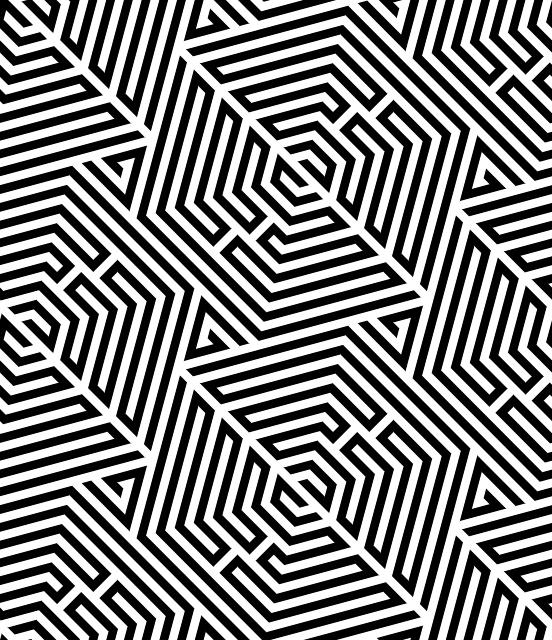
Write a WebGL 1 fragment shader that draws this pattern.

```glsl
precision highp float;
// Black and white maze stripes folded into twisted hexagons, with small spiral triangles between them.

uniform vec2 u_resolution;

// Unit of length: one black plus one white stripe. Each hexagon has an apothem of 9.
const float SPACING = 18.635; // distance between hexagon centres, 18 / cos(15 degrees)
const float ROOT3 = 1.7320508;

// All ink fields are signed distances, positive inside black.

float hexagonInk(vec2 v) {
  // Half-turn symmetry about the centre
  float along = dot(v, vec2(0.70711, -0.70711));
  float across = dot(v, vec2(0.70711));
  if (across < 0.0) {
    along = -along;
    across = -across;
  }
  float ring = max(across, 0.5 * across + 0.5 * ROOT3 * abs(along));
  float ink = 0.25 - abs(fract(ring) - 0.5);

  // Pairs of stripes join beside the diagonal; the innermost pair stays open at one end
  float join = min(0.25 - abs(across - 0.5), 0.75 - abs(mod(ring, 2.0) - 1.0));
  join = min(join, min(8.0 - ring, max(ring - 2.0, along)));
  ink = max(ink, join);

  // Two staggered gaps, each with black caps on both sides
  for (int i = 0; i < 2; i++) {
    float k = float(i);
    float side = abs(along - 0.45 + k);
    float depth = abs(ring - 6.0 + 2.0 * k);
    ink = max(ink, 0.75 - max(side, depth));
    ink = min(ink, max(side - 0.25, depth - 1.0));
  }

  // White diagonal and outer border
  return min(ink, min(across - 0.25, 8.75 - ring));
}

float triangleInk(vec2 v) {
  // Inward distance from each edge
  float slant = 1.3923 - dot(v, vec2(0.70711));
  float base = 1.3923 - dot(v, vec2(0.25882, -0.96593));
  float left = 1.3923 - dot(v, vec2(-0.96593, 0.25882));
  float inset = min(slant, min(base, left));

  float ink = 0.25 - abs(inset - 0.5);
  // Slot through the base, then the inner arm of the spiral
  ink = min(ink, max(abs(slant - 1.0) - 0.25, base - 1.0));
  float arm = min(0.25 - abs(slant - 1.5), min(left - 1.25, base - 0.25));
  return max(ink, arm);
}

void main() {
  // One rectangular cell across and two down, each holding two hexagons
  vec2 cell = vec2(ROOT3, 1.0) * SPACING;
  vec2 uv = gl_FragCoord.xy / u_resolution - vec2(0.5497, 0.7292);
  vec2 p = (fract(uv * vec2(1.0, 2.0) + 0.5) - 0.5) * cell;
  vec2 corner = vec2(-0.5 / ROOT3, -0.5) * SPACING;

  float ink = -1.0;
  for (int i = -1; i <= 1; i++) {
    for (int j = -1; j <= 1; j++) {
      vec2 centre = vec2(0.5 * ROOT3 * float(i), 0.5 * float(i) + float(j)) * SPACING;
      vec2 v = p - centre;
      ink = max(ink, hexagonInk(v));
      ink = max(ink, max(triangleInk(v - corner), triangleInk(-v - corner)));
    }
  }

  float pixel = 2.0 * SPACING / u_resolution.y;
  float black = smoothstep(-0.6 * pixel, 0.6 * pixel, ink);
  gl_FragColor = vec4(vec3(1.0 - black), 1.0);
}
```
